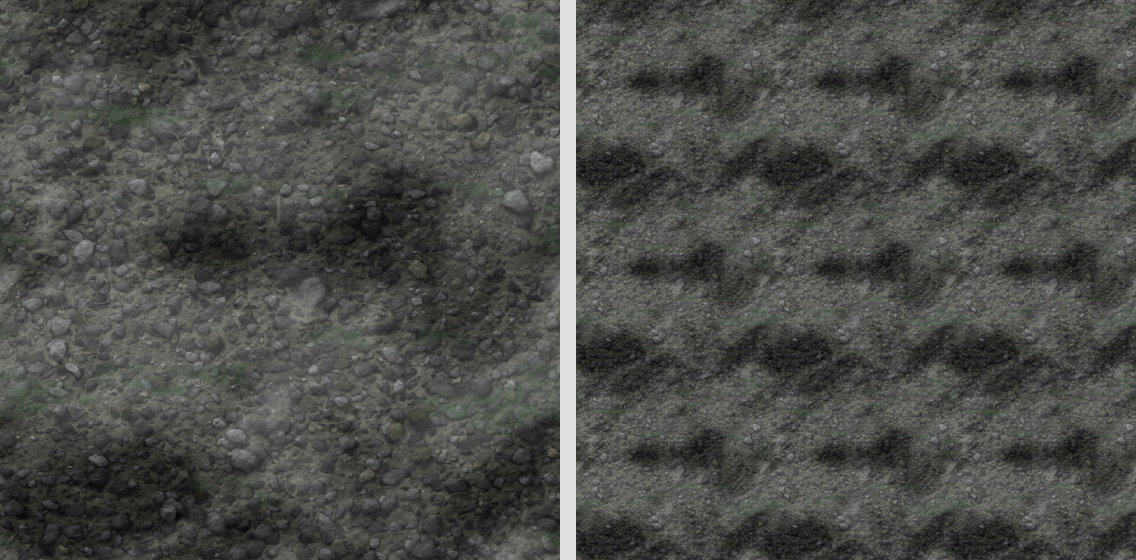
Left: one tile. Right: repeated 3 by 3.
Write a three.js fragment shader that draws this texture.

```glsl
// Seamless dark gravel bed: half-buried pebbles, mossy streaks and drifting pale mist.
varying vec2 vUv;

const float TAU = 6.2831853;
const vec3 SOIL = vec3(0.2, 0.2, 0.182);
const vec3 COOL_STONE = vec3(0.98, 1.0, 0.985);
const vec3 WARM_STONE = vec3(1.1, 1.07, 0.88);
const vec3 MOSS = vec3(0.12, 0.2, 0.11);
const vec3 ROOT = vec3(0.42, 0.42, 0.37);
const vec3 MIST = vec3(0.475, 0.487, 0.478);
const vec3 BRIGHT_MIST = vec3(0.74, 0.75, 0.74);

// Two random values per cell, repeating every period cells
vec2 hash2(vec2 cell, vec2 period, float seed) {
  vec2 wrapped = floor(mod(cell + 0.5, period));
  vec3 q = fract((wrapped.xyx + seed * 17.0) * vec3(0.1031, 0.1030, 0.0973));
  q += dot(q, q.yzx + 33.33);
  return fract((q.xx + q.yz) * q.zy);
}

// Smooth value noise that wraps over the unit square
float wrapNoise(vec2 uv, vec2 period, float seed) {
  vec2 p = uv * period;
  vec2 cell = floor(p);
  vec2 f = fract(p);
  f = f * f * (3.0 - 2.0 * f);
  float a = hash2(cell, period, seed).x;
  float b = hash2(cell + vec2(1.0, 0.0), period, seed).x;
  float c = hash2(cell + vec2(0.0, 1.0), period, seed).x;
  float d = hash2(cell + 1.0, period, seed).x;
  return mix(mix(a, b, f.x), mix(c, d, f.x), f.y);
}

float layeredNoise(vec2 uv, vec2 period, float seed) {
  float sum = 0.0;
  float weight = 0.52;
  for (int i = 0; i < 4; i++) {
    sum += weight * wrapNoise(uv, period, seed + float(i));
    period *= 2.0;
    weight *= 0.5;
  }
  return sum;
}

// Layered sines that bend straight features without breaking the tiling
vec2 bend(vec2 uv) {
  return vec2(sin(TAU * (2.0 * uv.y + uv.x)) + 0.5 * sin(TAU * (5.0 * uv.y - 2.0 * uv.x)),
              sin(TAU * (2.0 * uv.x - uv.y)) + 0.5 * sin(TAU * (3.0 * uv.x + 4.0 * uv.y)));
}

// Scatters worn pebbles, one per grid cell, over the ground colour
vec3 layStones(vec3 ground, vec2 uv, float count, float fill, float maxRadius, float seed) {
  vec2 p = uv * count;
  vec2 period = vec2(count);
  for (int y = 1; y >= -1; y--) {
    for (int x = -1; x <= 1; x++) {
      vec2 cell = floor(p) + vec2(float(x), float(y));
      vec2 place = hash2(cell, period, seed);
      vec2 form = hash2(cell, period, seed + 1.0);
      vec2 kind = hash2(cell, period, seed + 2.0);
      vec2 d = p - cell - mix(vec2(0.2), vec2(0.8), place);
      float angle = (form.x - 0.4) * 1.9;
      vec2 q = mat2(cos(angle), -sin(angle), sin(angle), cos(angle)) * d;
      float radius = maxRadius * mix(0.5, 1.0, form.y);
      q /= radius * vec2(1.0, mix(0.48, 0.85, kind.x));
      float turn = atan(q.y, q.x + 0.0001);
      float lumps = 1.0 + 0.08 * sin(3.0 * turn + TAU * place.x) + 0.04 * sin(5.0 * turn + TAU * place.y);
      float dist = length(q) * lumps;
      float present = step(kind.y, fill);
      // Shadow falls below the stone, light catches its upper side
      float slope = dot(d / radius, vec2(-0.35, 0.94));
      ground *= 1.0 - 0.5 * present * smoothstep(1.4, 0.8, dist + 0.35 * slope);
      float lit = (0.95 + 0.5 * slope) * mix(0.72, 1.0, smoothstep(1.0, 0.65, dist));
      float tone = mix(0.14, 0.36, fract(form.x * 7.0 + place.y));
      float buried = mix(0.5, 0.95, fract(kind.x * 9.0));
      vec3 stone = mix(COOL_STONE, WARM_STONE, step(0.94, place.y)) * tone * lit;
      ground = mix(ground, stone, buried * present * smoothstep(1.0, 0.88, dist));
    }
  }
  return ground;
}

// Broad horizontal banks of mist crossed by rising diagonal wisps
float mistDensity(vec2 uv) {
  vec2 w = uv + 0.025 * bend(uv);
  vec2 diagonal = vec2(w.x - w.y, w.x + w.y);
  float banks = layeredNoise(w, vec2(4.0, 7.0), 11.0) - 0.5;
  float wisps = layeredNoise(diagonal, vec2(9.0, 3.0), 23.0) - 0.5;
  float bands = cos(TAU * (2.0 * w.y - 0.62));
  return clamp(0.5 + 1.7 * banks + 1.2 * wisps + 0.17 * bands, 0.0, 1.0);
}

// Fine relief lit from above
float gritLight(vec2 uv) {
  vec2 period = vec2(80.0);
  float here = layeredNoise(uv, period, 31.0);
  float above = layeredNoise(uv + vec2(-0.0008, 0.0024), period, 31.0);
  return 1.0 + 1.7 * (here - above) + 0.6 * (here - 0.5);
}

void main() {
  vec2 uv = vUv;
  float patches = layeredNoise(uv, vec2(12.0, 16.0), 41.0);
  vec2 chips = vec2(wrapNoise(uv, vec2(70.0), 43.0), wrapNoise(uv, vec2(70.0), 47.0)) - 0.5;
  vec2 rough = uv + 0.007 * chips;

  // Gravel from fine to coarse
  vec3 color = SOIL * (0.65 + 0.9 * patches);
  color = layStones(color, rough, 76.0, 0.6, 0.5, 51.0);
  color = layStones(color, rough, 40.0, 0.55, 0.55, 61.0);
  color = layStones(color, rough, 25.0, 0.4, 0.5, 66.0);
  color = layStones(color, rough, 15.0, 0.2, 0.42, 71.0);
  color *= gritLight(uv);

  // Thin pale roots and green streaks
  float vein = abs(wrapNoise(uv + 0.006 * bend(uv), vec2(17.0, 23.0), 81.0) - 0.5);
  color = mix(color, ROOT, 0.4 * smoothstep(0.03, 0.0, vein) * smoothstep(0.54, 0.7, patches));
  float moss = smoothstep(0.62, 0.76, layeredNoise(uv, vec2(5.0, 15.0), 91.0));
  color = mix(color, MOSS, 0.65 * moss * wrapNoise(uv, vec2(110.0, 70.0), 95.0));

  // Mist veil with a few bright puffs
  float mist = mistDensity(uv);
  color = mix(color * (0.8 + 0.85 * mist), MIST, 0.44 * mist);
  float puffs = smoothstep(0.64, 0.88, layeredNoise(uv + 0.02 * bend(uv), vec2(9.0, 8.0), 101.0));
  color = mix(color, BRIGHT_MIST, 0.6 * puffs * smoothstep(0.35, 0.9, mist));
  gl_FragColor = vec4(color, 1.0);
}
```
